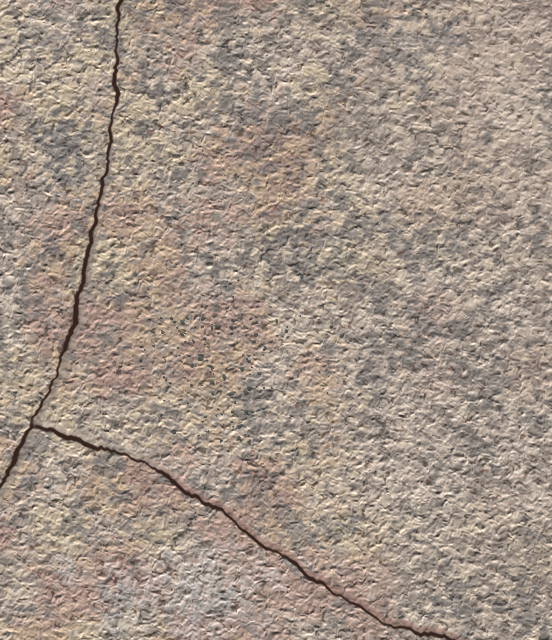
Write a Shadertoy shader that draws this texture.

```glsl
const vec3 TAN = vec3(0.735, 0.68, 0.63);
const vec3 GREY_BROWN = vec3(0.56, 0.515, 0.48);
const vec3 RUST = vec3(0.62, 0.485, 0.445);
const vec3 OCHRE = vec3(0.73, 0.66, 0.53);
const vec3 SLATE = vec3(0.41, 0.40, 0.40);
const vec3 CHALK = vec3(0.74, 0.72, 0.71);
const vec3 SOOT = vec3(0.23, 0.25, 0.25);
const vec3 CREVICE = vec3(0.21, 0.14, 0.12);

float hash(vec2 p) {
    vec3 q = fract(vec3(p.xyx) * 0.1031);
    q += dot(q, q.yzx + 33.33);
    return fract((q.x + q.y) * q.z);
}

float noise(vec2 p) {
    vec2 i = floor(p), f = fract(p);
    f = f * f * (3.0 - 2.0 * f);
    return mix(mix(hash(i), hash(i + vec2(1, 0)), f.x),
               mix(hash(i + vec2(0, 1)), hash(i + vec2(1, 1)), f.x), f.y);
}

float fbm(vec2 p) {
    float sum = 0.0, gain = 0.533;
    for (int i = 0; i < 4; i++) {
        sum += gain * noise(p);
        p = mat2(1.6, 1.2, -1.2, 1.6) * p + 17.3;
        gain *= 0.5;
    }
    return sum;
}

// Grainy surface height, slightly flattened vertically
float surface(vec2 p) {
    p += 0.006 * (vec2(noise(p * 90.0), noise(p * 90.0 + 40.0)) - 0.5);
    return 0.42 * noise(p * vec2(95, 135)) + 0.36 * noise(p * vec2(180, 235) + 9.0)
         + 0.22 * noise(p * vec2(310, 370) + 21.0);
}

// Ragged soft spot
float stain(vec2 p, vec2 centre, vec2 radius) {
    float d = length((p - centre) / radius) + 1.8 * (fbm(p * 26.0 + centre * 50.0) - 0.5);
    return 1.0 - smoothstep(0.45, 1.15, d);
}

// Scattered pebbles: cover, light from above, random tone
vec3 pebbles(vec2 p, float scale, float density, float seed) {
    vec2 q = p * scale + 0.4 * (vec2(noise(p * 190.0), noise(p * 190.0 + 30.0)) - 0.5);
    vec2 cell = floor(q);
    vec3 result = vec3(0.0);
    for (int j = -1; j <= 1; j++)
    for (int i = -1; i <= 1; i++) {
        vec2 id = cell + vec2(i, j);
        vec2 key = id + seed;
        if (hash(key + 3.7) > density) continue;
        float tone = hash(key + 11.1);
        vec2 centre = id + vec2(hash(key), hash(key + 5.3));
        vec2 d = (q - centre) / mix(0.16, 0.40, tone * tone) * vec2(0.9, 1.2);
        float cover = 1.0 - smoothstep(0.6, 1.15, length(d));
        if (cover > result.x) result = vec3(cover, clamp(d.y - 0.3 * d.x, -1.0, 1.0), tone);
    }
    return result;
}

float wobble(float t) {
    return 0.012 * (noise(vec2(t * 20.0, 2.0)) - 0.5) + 0.006 * (noise(vec2(t * 75.0, 7.0)) - 0.5)
         + 0.003 * (noise(vec2(t * 190.0, 4.0)) - 0.5);
}

// Signed distances: positive to the right of one crack, above the other
float steepCrack(vec2 p) {
    float t = 1.0 - p.y;
    float x = 0.182 - 0.27 * t * t - 0.15 * pow(t, 6.0) + wobble(p.y);
    return (p.x - x) / length(vec2(1.0, 0.54 * t + 0.9 * pow(t, 5.0)));
}

float slantCrack(vec2 p) {
    float t = p.x - 0.052;
    float y = 0.333 - 0.5 * t + 0.028 * sin(9.3 * t) + wobble(p.x + 3.0);
    return (p.y - y) / 1.12;
}

vec3 drawCrack(vec3 color, float d, float halfWidth, float lipWidth, vec3 lip, float amount) {
    float edge = 0.6 / iResolution.y + 0.0006;
    float ridge = smoothstep(0.0, 0.002, d) * (1.0 - smoothstep(lipWidth * 0.7, lipWidth, d));
    color = mix(color, lip * (0.8 + 0.3 * d / lipWidth), 0.6 * ridge * amount);
    color *= 1.0 - 0.25 * amount * (1.0 - smoothstep(0.0, halfWidth * 2.5, abs(d)));
    return mix(color, CREVICE, amount * (1.0 - smoothstep(halfWidth - edge, halfWidth + edge, abs(d))));
}

void mainImage(out vec4 fragColor, in vec2 fragCoord) {
    vec2 p = fragCoord / iResolution.y;
    float height = surface(p);
    float relief = height - surface(p + vec2(-0.0010, 0.0028));
    float focus = 1.0 - 0.3 * smoothstep(0.85, 1.5, p.x + 0.7 * p.y);

    // Mottled mineral colours
    float broad = fbm(p * 9.0 + 4.0);
    float speckle = fbm(p * vec2(80, 105));
    float rightSide = smoothstep(0.4, 0.8, p.x);
    float pale = 0.3 * broad + 0.7 * speckle + 0.3 * (height - 0.5) - 0.025 * rightSide;
    vec3 color = mix(GREY_BROWN, TAN, smoothstep(0.33, 0.63, pale));
    float rust = smoothstep(0.46, 0.68, fbm(p * 12.0 + 31.0) + 0.5 * (speckle - 0.5));
    color = mix(color, RUST, rust * mix(0.55, 0.12, rightSide));
    float ochre = smoothstep(0.48, 0.66, 0.5 * fbm(p * 12.0 + 63.0) + 0.5 * speckle);
    color = mix(color, OCHRE, ochre * mix(0.45, 0.2, rightSide));
    float slate = smoothstep(0.56, 0.74, fbm(p * 17.0 + 88.0) + 0.6 * (0.5 - speckle));
    color = mix(color, SLATE, 0.45 * slate);
    float smudge = stain(p, vec2(0.09, 0.765), vec2(0.05, 0.085));
    color = mix(color, SLATE, 0.7 * smudge * smoothstep(0.75, 0.45, speckle));
    float bloom = stain(p, vec2(0.27, 0.07), vec2(0.16, 0.085));
    color = mix(color, CHALK, 0.5 * bloom * smoothstep(0.3, 0.6, height));

    // Grain lighting and small hollows
    color *= 1.02 + 1.2 * focus * relief;
    color *= 1.0 - 0.3 * focus * (1.0 - smoothstep(0.2, 0.37, height));

    // Loose pebbles, pits and a dark cluster
    vec3 stone = pebbles(p, 62.0, 0.3, 10.0);
    color = mix(color, mix(GREY_BROWN, TAN, stone.z) * (0.95 + 0.25 * stone.y), 0.6 * stone.x);
    vec3 pit = pebbles(p, 75.0, 0.14, 70.0);
    color = mix(color, CREVICE * 1.7, 0.6 * focus * pit.x * smoothstep(-0.7, 0.5, pit.y));
    float cluster = stain(p, vec2(0.36, 0.44), vec2(0.12, 0.13));
    vec3 dark = pebbles(p, 88.0, 0.6 * cluster, 140.0);
    color = mix(color, SOOT * (1.1 + 0.5 * dark.y), 0.8 * dark.x);

    // Two joining cracks with raised lips
    float steepWidth = mix(0.0012, 0.0040, noise(vec2(p.y * 28.0, 5.0)));
    float steepLip = 0.005 + 0.010 * (1.0 - smoothstep(0.5, 0.85, p.y));
    color = drawCrack(color, steepCrack(p), steepWidth, steepLip, GREY_BROWN * (0.85 + 0.4 * height), 1.0);
    float slantWidth = mix(0.0010, 0.0036, noise(vec2(p.x * 30.0, 8.0)));
    vec3 slantLip = mix(TAN, RUST, smoothstep(0.2, 0.32, p.x)) * (0.8 + 0.4 * height);
    float joined = smoothstep(0.045, 0.06, p.x);
    color = drawCrack(color, slantCrack(p), slantWidth, 0.013, slantLip, joined);

    fragColor = vec4(clamp(color, 0.0, 1.0), 1.0);
}
```
